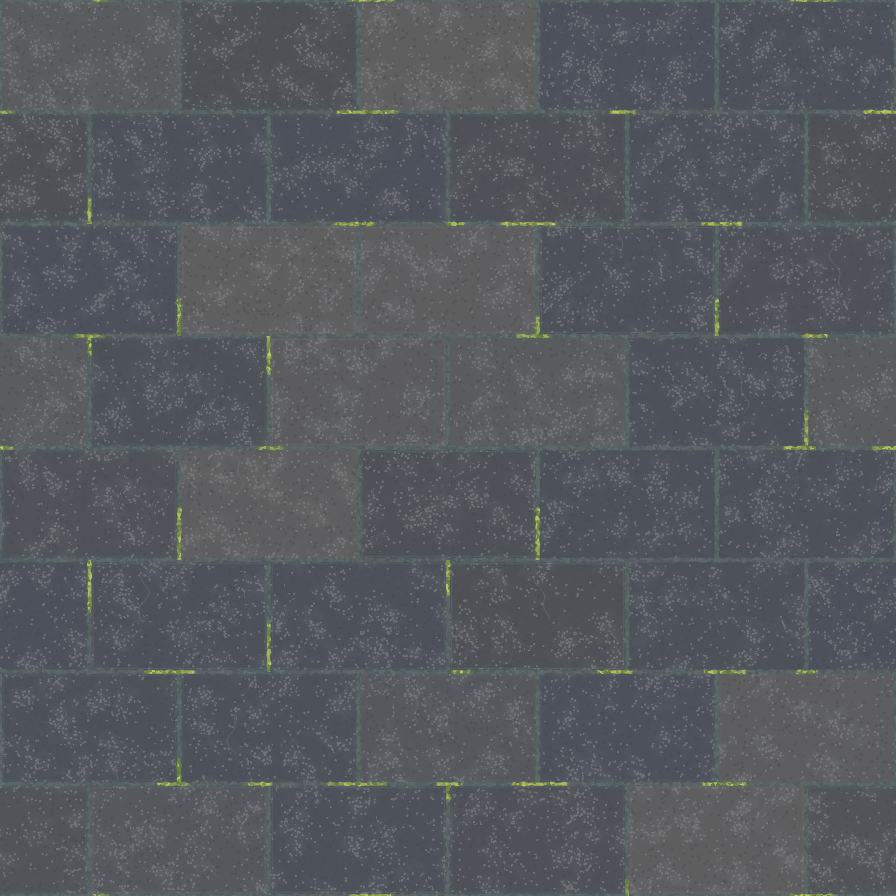
Reproduce this texture procedurally as a three.js fragment shader.

```glsl
varying vec2 vUv;

const vec2 GRID = vec2(5.0, 8.0);
const float JOINT_HALF_WIDTH = 0.0024;
const float SOFTNESS = 0.0008;

const vec3 BLUE_SLATE = vec3(0.306, 0.325, 0.368);
const vec3 GREY_SLATE = vec3(0.316, 0.332, 0.350);
const vec3 WARM_STONE = vec3(0.380, 0.380, 0.384);
const vec3 PALE_GRAIN = vec3(0.500, 0.500, 0.515);
const vec3 DARK_GRAIN = vec3(0.265, 0.280, 0.305);
const vec3 JOINT_GREY = vec3(0.350, 0.395, 0.395);
const vec3 MOSS_DARK = vec3(0.400, 0.500, 0.220);
const vec3 MOSS_BRIGHT = vec3(0.720, 0.800, 0.390);

float hash(vec2 p, float seed) {
  vec3 q = fract(vec3(p.xyx) * 0.1031 + seed * 0.137);
  q += dot(q, q.yzx + 33.33);
  return fract((q.x + q.y) * q.z);
}

// Distance to the nearest scattered point, and that point's random value
vec2 cellular(vec2 p, float seed) {
  vec2 cell = floor(p);
  vec2 nearest = vec2(8.0, 0.0);
  for (int y = -1; y <= 1; y++) {
    for (int x = -1; x <= 1; x++) {
      vec2 c = cell + vec2(float(x), float(y));
      vec2 point = c + vec2(hash(c, seed), hash(c, seed + 1.0));
      float d = length(p - point);
      if (d < nearest.x) nearest = vec2(d, hash(c, seed + 2.0));
    }
  }
  return nearest;
}

float clouds(vec2 p, float seed) {
  float sum = 0.0;
  float weight = 0.5;
  for (int i = 0; i < 4; i++) {
    p += 0.18 * sin(p.yx * 2.3 + seed);
    sum += weight * (1.0 - cellular(p, seed + float(i)).x);
    p = p * 2.1 + 5.7;
    weight *= 0.55;
  }
  return sum;
}

float specks(vec2 p, float density, float seed) {
  vec2 grain = cellular(p, seed);
  return step(1.0 - density, grain.y) * smoothstep(0.65, 0.25, grain.x);
}

float band(float distance, float halfWidth, float softness) {
  return 1.0 - smoothstep(halfWidth - softness, halfWidth + softness, abs(distance));
}

float raggedness(vec2 p) {
  return 0.0004 * (sin(p.x * 410.0 + 3.0 * sin(p.y * 230.0))
                 + sin(p.y * 530.0 + 3.0 * sin(p.x * 290.0)));
}

vec3 stoneColor(vec2 local, vec2 size, vec2 id, float edge) {
  vec2 p = local + id * 3.71;
  float warmth = smoothstep(0.52, 0.98, hash(id, 4.0));
  vec3 color = mix(mix(BLUE_SLATE, GREY_SLATE, hash(id, 6.0)), WARM_STONE, warmth);

  // Cloudy wear and clustered grain
  float wear = smoothstep(0.50, 0.92, clouds(p * 22.0, 11.0));
  color += 0.035 * (wear - 0.25);
  color = mix(color, DARK_GRAIN, 0.35 * specks(p * 260.0, 0.12, 31.0));
  color = mix(color, PALE_GRAIN, 0.65 * specks(p * 330.0, 0.05 + 0.50 * wear, 21.0));

  // Hairline crack and pale rim on some stones
  float bend = 0.006 * sin(local.y * 75.0 + id.x) + 0.003 * sin(local.y * 210.0 + id.y);
  float crack = band(local.x - size.x * mix(0.2, 0.8, hash(id, 8.0)) - bend, 0.0006, SOFTNESS);
  crack *= band(local.y - size.y * hash(id, 9.0), 0.025, 0.006) * step(0.75, hash(id, 10.0));
  float rim = band(edge - JOINT_HALF_WIDTH - 0.0016, 0.0006, SOFTNESS) * hash(id, 12.0);
  return mix(color, PALE_GRAIN, 0.35 * max(crack, 0.7 * rim));
}

// Moss runs: level ones gather near junctions, upright ones at joint ends
float levelMoss(vec2 uv, float ragged) {
  vec2 slot = floor(uv * vec2(10.0, GRID.y) + 0.5);
  vec2 id = mod(slot, vec2(10.0, GRID.y));
  float centre = slot.x / 10.0 + 0.03 * (hash(id, 41.0) - 0.5);
  float run = band(uv.x - centre, mix(0.008, 0.034, hash(id, 42.0)), 0.002);
  float across = band(uv.y - slot.y / GRID.y + ragged, 0.0019, SOFTNESS);
  return run * across * step(0.70, hash(id, 43.0));
}

float uprightMoss(vec2 wall, vec2 size, float ragged) {
  vec2 slot = vec2(floor(wall.x + 0.5), floor(wall.y));
  vec2 id = mod(slot, GRID);
  float end = step(0.6, hash(id, 51.0));
  float run = band((fract(wall.y) - end) * size.y, mix(0.018, 0.062, hash(id, 52.0)), 0.002);
  float across = band((wall.x - slot.x) * size.x + ragged, 0.0021, SOFTNESS);
  return run * across * step(0.62, hash(id, 53.0));
}

void main() {
  // Running bond: every other course shifts by half a stone
  vec2 size = 1.0 / GRID;
  vec2 wall = vUv * GRID;
  wall.x += 0.5 * mod(floor(wall.y) + 1.0, 2.0);
  vec2 id = mod(floor(wall), GRID);
  vec2 local = fract(wall) * size;
  vec2 border = min(local, size - local);
  float edge = min(border.x, border.y);
  float ragged = raggedness(vUv);

  vec3 color = stoneColor(local, size, id, edge);
  vec3 joint = JOINT_GREY * mix(0.90, 1.08, cellular(vUv * 280.0, 61.0).y);
  color = mix(color, joint, band(edge + ragged, JOINT_HALF_WIDTH, SOFTNESS));

  float moss = max(levelMoss(vUv, ragged), uprightMoss(wall, size, ragged));
  float tuft = cellular(vUv * 300.0, 71.0).y;
  color = mix(color, mix(MOSS_DARK, MOSS_BRIGHT, tuft), moss * mix(0.75, 1.0, tuft));
  gl_FragColor = vec4(color, 1.0);
}
```
